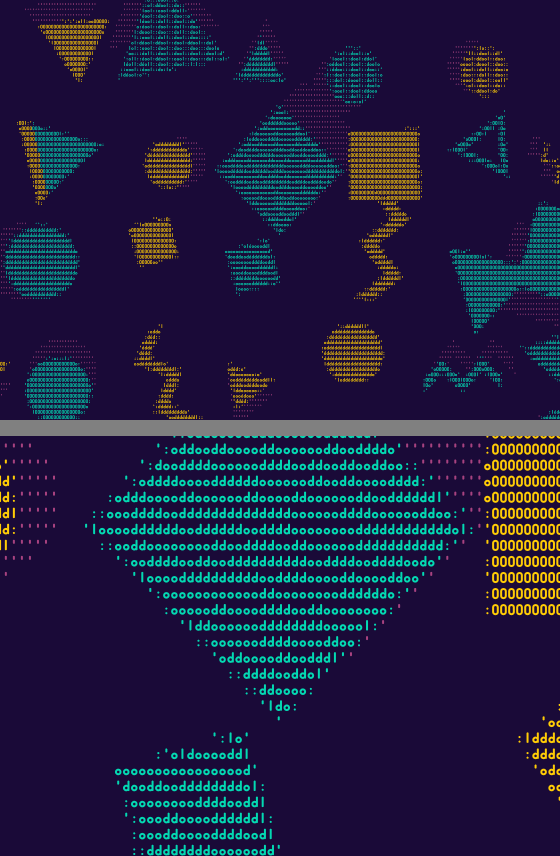
Top, the full canvas; bottom, a detail of the centre.
Give the GLSL for this background, as a WebGL 1 fragment shader.

```glsl
precision highp float;
// Scattered discs, triangles, squares and zigzags with offset shadows, drawn
// as rows of tiny typed marks. Shapes are sampled once per character cell;
// depth inside a shape picks the mark, from sparse ticks to dense rings.

uniform vec2 u_resolution;

const vec2 CELL = vec2(0.00637, 0.01274);  // character cell, canvas heights
const float TILE = 0.25;                   // spacing of the scattered shapes
const float EDGE = 0.012;                  // depth of the sparse rim
const float STROKE = 0.125;                // half stroke width, cell widths

const vec3 NIGHT = vec3(0.10, 0.04, 0.22);
const vec3 TEAL = vec3(0.01, 0.85, 0.70);
const vec3 GOLD = vec3(1.00, 0.80, 0.02);
const vec3 MAUVE = vec3(0.66, 0.26, 0.50);

float hash(vec2 p, float salt) {
  return fract(sin(dot(p, vec2(127.1, 311.7)) + salt * 74.7) * 43758.5453);
}

vec2 rotate(vec2 p, float angle) {
  float c = cos(angle), s = sin(angle);
  return vec2(c * p.x - s * p.y, s * p.x + c * p.y);
}

float polygon(vec2 p, float sides, float inradius) {
  float sector = 6.28319 / sides;
  float angle = atan(p.y, p.x);
  return cos(floor(0.5 + angle / sector) * sector - angle) * length(p) - inradius;
}

float zigzag(vec2 p, float size) {
  float wave = abs(fract(p.x / size) - 0.5) * size;
  float band = abs(p.y - wave + 0.25 * size) * 0.75 - 0.15 * size;
  return max(band, abs(p.x) - size);
}

// Signed distance to one of five shapes, selected by kind in 0..1
float shapeDistance(vec2 p, float kind, float size) {
  if (kind < 0.30) return length(p) - size;
  if (kind < 0.55) return polygon(p, 3.0, 0.52 * size);
  if (kind < 0.70) return polygon(p, 4.0, 0.74 * size);
  if (kind < 0.85) return abs(polygon(p, 3.0, 0.45 * size)) - 0.14 * size;
  return zigzag(p, size);
}

// Box-filtered coverage of a stroke at distance d from its centre line
float stroke(float d, float halfWidth, float pixel) {
  return clamp(0.5 + (halfWidth - d) / pixel, 0.0, 1.0)
       - clamp(0.5 - (halfWidth + d) / pixel, 0.0, 1.0);
}

float stem(vec2 p, float x, float low, float high) {
  return length(vec2(p.x - x, p.y - clamp(p.y, low, high)));
}

// Marks: 0 tick, 1 two dots, 2 ring, 3 ring and stem, 4 stem, 5 tall ring
float markInk(vec2 p, float mark, float pixel) {
  float ring = abs(length(p - vec2(0.0, -0.2)) - 0.28);
  float d = stem(p, 0.0, 0.35, 0.60);
  if (mark > 4.5) d = abs(stem(p, 0.0, -0.25, 0.30) - 0.29);
  else if (mark > 3.5) d = stem(p, 0.0, -0.45, 0.60);
  else if (mark > 2.5) d = min(ring, stem(p, 0.28, -0.45, 0.60));
  else if (mark > 1.5) d = ring;
  else if (mark > 0.5) d = min(length(p - vec2(0.0, 0.15)), length(p + vec2(0.0, 0.42)));
  return stroke(d, STROKE, pixel);
}

float chooseMark(vec2 cell, float depth, float style) {
  float pick = hash(cell, 1.0);
  if (depth < 0.25) return step(0.6, pick);
  if (depth < 0.6) return pick < 0.4 ? 1.0 : (pick < 0.7 ? 2.0 : 4.0);
  if (style < 0.45) return 3.0;
  if (style < 0.65) return 2.0 + step(0.5, hash(vec2(floor(cell.x / 2.0), cell.y), 2.0));
  if (style < 0.82) {
    float column = mod(cell.x + floor(pick * 1.2), 6.0);
    return column < 2.0 ? 2.0 : (column < 3.0 ? 4.0 : (column < 5.0 ? 1.0 : 3.0));
  }
  return 5.0;
}

void main() {
  vec2 uv = gl_FragCoord.xy / u_resolution.y;
  vec2 cell = floor(uv / CELL);
  vec2 site = (cell + 0.5) * CELL;
  vec2 home = floor(site / TILE);

  // Nearest shapes: depth, gold flag and fill style, plus shadow
  vec3 body = vec3(0.0);
  float shadow = 0.0;
  for (int j = -1; j <= 1; j++) {
    for (int i = -1; i <= 1; i++) {
      vec2 id = home + vec2(float(i), float(j));
      vec2 jitter = vec2(hash(id, 3.0), hash(id, 4.0)) - 0.5;
      vec2 offset = site - (id + 0.5 + 0.45 * jitter) * TILE;
      float sizePick = hash(id, 5.0);
      float size = mix(0.06, 0.16, sizePick * sizePick);
      float kind = hash(id, 6.0);
      float angle = 6.28319 * hash(id, 7.0);
      vec2 p = rotate(offset, angle);

      float depth = clamp(-shapeDistance(p, kind, size) / EDGE, 0.0, 1.0);
      float split = step(0.75, hash(id, 8.0)) * step(0.25 * size, p.x);
      float gold = abs(step(0.58, hash(id, 9.0)) - split);
      if (depth > body.x) body = vec3(depth, gold, hash(id, 10.0));

      vec2 shift = rotate(vec2(0.5 * size, 0.0), 6.28319 * hash(id, 11.0));
      float shade = step(shapeDistance(rotate(offset - shift, angle), kind, size), 0.0);
      shadow = max(shadow, shade * step(0.5, hash(id, 12.0)));
    }
  }

  // Draw the mark in this character cell
  vec2 p = (fract(uv / CELL) - 0.5) * vec2(1.0, 2.0);
  float pixel = 1.0 / (u_resolution.y * CELL.x);
  float filled = step(0.001, body.x);
  float mark = filled * chooseMark(cell, body.x, body.z);
  float ink = markInk(p, mark, pixel) * max(filled, shadow);
  vec3 tint = mix(MAUVE, mix(TEAL, GOLD, body.y), filled);
  gl_FragColor = vec4(mix(NIGHT, tint, ink), 1.0);
}
```
